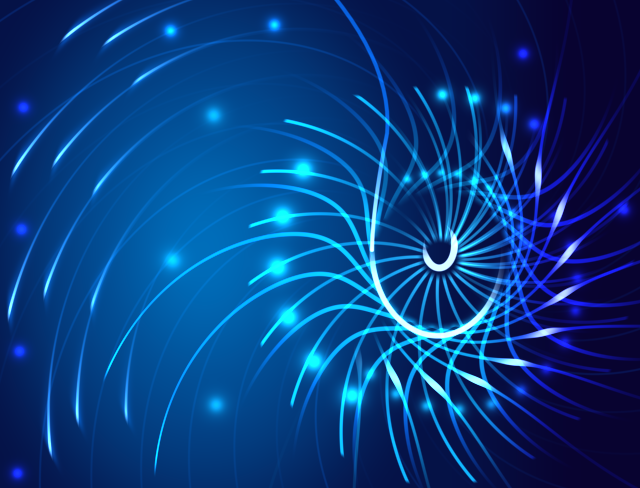
Give the GLSL for this background, as a Shadertoy shader.

```glsl
// Glowing vortex of curved light strands, beads and comet trails on deep blue.
const float TAU = 6.2831853;
const vec2 HUB = vec2(0.904, 0.471);
const vec3 CYAN = vec3(0.05, 0.78, 0.92);
const vec3 BLUE = vec3(0.07, 0.12, 0.9);
const vec3 AZURE = vec3(0.02, 0.46, 0.92);
const vec3 WHITE = vec3(0.84, 0.96, 0.99);

float hash(float n) {
  n = fract(n * 0.1031);
  n *= n + 33.33;
  return fract(n * (n + n));
}

float stroke(float d, float halfWidth) {
  float blur = 0.9 / iResolution.y;
  return 1.0 - smoothstep(halfWidth - blur, halfWidth + blur, d);
}

float bell(float x, float width) {
  return exp(-x * x / (width * width));
}

// Distance to the nearest spiral arm, and its index
vec2 spiral(vec2 polar, float count, float phase, float slope) {
  float gap = TAU / count;
  float turn = mod(polar.y - phase + 0.5 * gap, TAU);
  float off = abs(mod(turn, gap) - 0.5 * gap);
  return vec2(off * polar.x / length(vec2(1.0, polar.x * slope)), floor(turn / gap));
}

float bead(vec2 p, vec2 center, float size) {
  float d = length(p - center);
  return bell(d, size) + 0.35 * bell(d, size * 2.0);
}

float beadRing(vec2 p, float radius, float start, float stride, int count, float size) {
  float light = 0.0;
  for (int i = 0; i < count; i++) {
    float a = start + stride * float(i);
    light += bead(p, radius * vec2(cos(a), sin(a)), size);
  }
  return light;
}

float beadRow(vec2 p, vec2 start, vec2 stride, int count) {
  float light = 0.0;
  for (int i = 0; i < count; i++) light += bead(p, start + stride * float(i), 0.009);
  return light;
}

// Distance to a quadratic curve, in short segments
float curve(vec2 p, vec2 a, vec2 b, vec2 c) {
  float best = 9.0;
  vec2 last = a;
  for (int i = 1; i <= 12; i++) {
    float t = float(i) / 12.0;
    vec2 next = mix(mix(a, b, t), mix(b, c, t), t);
    vec2 v = next - last, w = p - last;
    best = min(best, length(w - v * clamp(dot(w, v) / dot(v, v), 0.0, 1.0)));
    last = next;
  }
  return best;
}

float ellipseEdge(vec2 p, vec2 radii) {
  float k = length(p / radii);
  return abs(k * (k - 1.0) / max(length(p / (radii * radii)), 0.001));
}

vec3 backdrop(vec2 p) {
  float d = length((p - vec2(0.42, 0.49)) * vec2(1.0, 0.74));
  vec3 c = mix(vec3(0.0, 0.43, 0.73), vec3(0.01, 0.27, 0.54), smoothstep(0.0, 0.3, d));
  c = mix(c, vec3(0.02, 0.07, 0.28), smoothstep(0.22, 0.54, d));
  return mix(c, vec3(0.03, 0.01, 0.19), smoothstep(0.9, 1.2, p.x));
}

// Comet trails with heads on an arc around the hub
vec3 comets(vec2 polar, float radius, float angle) {
  float back = radius - polar.x;
  vec2 arm = spiral(polar, 19.0, angle - 2.9 * back, 2.9);
  float tail = exp(-max(back, 0.0) / 0.09), head = pow(tail, 4.0);
  vec3 light = AZURE * (0.65 * stroke(arm.x, 0.0018) * tail + 0.7 * bell(arm.x, 0.01) * head);
  light += WHITE * stroke(arm.x, 0.0028) * head;
  return light * step(arm.y, 3.5) * smoothstep(-0.004, 0.008, back);
}

void mainImage(out vec4 fragColor, in vec2 fragCoord) {
  vec2 p = fragCoord / iResolution.xy * vec2(1.3128, 1.0), v = p - HUB;
  float r = max(length(v), 0.001), up = v.y / r;
  vec2 polar = vec2(r, atan(v.y, v.x));
  float right = smoothstep(0.96, 1.13, p.x);
  vec3 tint = mix(CYAN, BLUE, right), col = backdrop(p);

  // Faint sweeps and three arcs of comets
  vec2 sweep = spiral(polar, 27.0, 1.9 * r, 1.9);
  col += AZURE * stroke(sweep.x, 0.002) * 0.16 * hash(sweep.y + 4.0) * smoothstep(0.2, 0.4, r);
  col += comets(polar, 0.895, 2.613) + 0.85 * comets(polar, 0.817, 2.571) + 0.6 * comets(polar, 0.725, 2.623);

  // Spokes from the hub to bright tips
  float tip = 0.4 + 0.07 * up * up - 0.11 * smoothstep(0.7, 1.0, up);
  float shown = smoothstep(0.03, 0.05, r) * (1.0 - smoothstep(tip - 0.01, tip, r));
  shown *= 1.0 - bell(length(p - vec2(0.836, 0.575)), 0.07);
  float spoke = stroke(spiral(polar, 21.0, 2.42 + 1.4 * r, 1.4).x, 0.0032);
  float fine = stroke(spiral(polar, 31.0, 1.09 + 1.4 * r, 1.4).x, 0.0028);
  fine *= smoothstep(0.1, 0.6, cos(polar.y - 0.6)) * (1.0 - smoothstep(0.2, 0.36, r));
  spoke *= (0.45 + 0.4 * smoothstep(0.24, 0.4, r) + 0.25 * bell(r, 0.12)) * (1.0 - 0.6 * right);
  col += (tint + 0.2 * bell(r, 0.12)) * shown * (spoke + fine * 0.5);

  // Long arms peeling off the loop
  float d = max(r - 0.142, 0.0), peel = 0.8 * exp(-d / 0.04);
  vec2 arm = spiral(polar, 21.0, 2.54 + d * (0.65 + 0.75 * d) + peel, 0.65 + 1.5 * d - peel / 0.04);
  float isLong = step(abs(arm.y - 1.5), 1.0), reach = mix(0.52, 0.74, isLong);
  float edge = smoothstep(0.13, 0.16, r);
  float fade = edge * (1.0 - smoothstep(reach - mix(0.25, 0.03, isLong), reach, r));
  fade *= mix(0.75, 0.3, smoothstep(0.45, 0.8, up));
  vec3 armTint = mix(mix(CYAN, AZURE, smoothstep(0.2, 0.38, r)), BLUE, right);
  armTint += isLong * CYAN * smoothstep(0.6, 0.73, r);
  col += armTint * stroke(arm.x, 0.0045 - 0.003 * smoothstep(0.2, 0.7, r)) * fade;

  // Counter-turning strands with white glints
  float bend = 1.5 * exp(-d / 0.06), glint = bell(r - 0.262, 0.022);
  float weave = spiral(polar, 19.0, -0.16 + 0.6 * d - bend, 0.6 + bend / 0.06).x;
  float side = edge * smoothstep(-0.3, 0.2, cos(polar.y + 0.5)) * (1.0 - 0.8 * smoothstep(0.3, 0.5, r));
  col += (tint * 0.75 + WHITE * glint * 0.8) * stroke(weave, 0.003 + 0.004 * glint) * side;

  // White loop, rising strand and small hook
  vec2 q = p - vec2(0.898, 0.488), h = p - vec2(0.901, 0.497), knot = vec2(0.794, 0.727);
  float low = (1.0 - smoothstep(-0.06, 0.02, q.y)) * (1.0 - smoothstep(0.07, 0.15, q.x));
  float loopEdge = ellipseEdge(q, vec2(0.135, 0.176));
  col += low * (WHITE * stroke(loopEdge, 0.0055) + CYAN * bell(loopEdge, 0.012) * 0.3);
  float rise = min(curve(p, vec2(0.763, 0.488), vec2(0.765, 0.58), knot),
                   curve(p, knot, vec2(0.805, 0.86), vec2(0.683, 1.01)));
  col += mix(WHITE, AZURE * 0.6, smoothstep(0.48, 0.75, p.y)) * stroke(rise, 0.004);
  float hook = 1.0 - smoothstep(-0.02, 0.04, h.y - 0.6 * h.x);
  col += WHITE * stroke(ellipseEdge(h, vec2(0.031, 0.046)), 0.007 * hook) * hook;

  // Beads around the vortex and across the field
  float beads = beadRing(v, 0.335, 2.57, 0.314, 6, 0.015) + beadRing(v, 0.335, 0.96, 0.2, 4, 0.01);
  beads += 0.7 * beadRing(v, 0.175, 0.17, 0.2, 10, 0.007);
  beads += 0.6 * beadRing(p - vec2(0.935, 0.411), 0.25, 3.93, 0.27, 12, 0.01);
  beads += 0.45 * beadRing(v, 0.55, 2.58, 0.57, 3, 0.014);
  col += mix(CYAN, BLUE, right) * beads;
  col += AZURE * 1.3 * beadRow(p, vec2(0.35, 0.937), vec2(0.213, 0.012), 2);
  col += BLUE * beadRow(p, vec2(0.036, 0.03), vec2(0.004, 0.25), 4);
  col += BLUE * beadRow(p, vec2(1.073, 0.89), vec2(0.207, -0.32), 2);
  fragColor = vec4(min(col, 1.0), 1.0);
}
```
